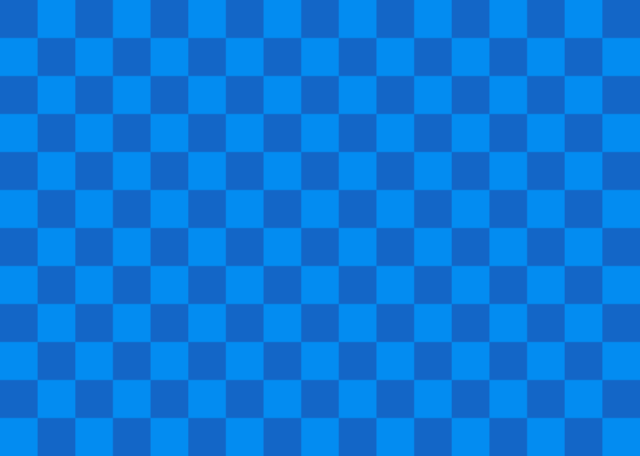
This pattern is drawn by a Shadertoy shader. Its source:

```glsl
const vec2 CELLS = vec2(17.0, 12.0);
const float SEAM_HALF_WIDTH = 0.02;
const vec3 DARK_BLUE = vec3(0.075, 0.400, 0.780);
const vec3 BRIGHT_BLUE = vec3(0.010, 0.550, 0.945);

// Square wave of period 2: +1 in even cells, -1 in odd cells, with ramped edges
vec2 softSquareWave(vec2 p, vec2 halfRamp) {
    vec2 edgeDistance = 0.5 - abs(mod(p + 0.5, 2.0) - 1.0);
    return clamp(edgeDistance / halfRamp, -1.0, 1.0);
}

// 1 on even cells, 0 on odd cells, halfway along the seams
float checker(vec2 p, vec2 halfRamp) {
    vec2 wave = softSquareWave(p, halfRamp);
    return 0.5 + 0.5 * wave.x * wave.y;
}

void mainImage(out vec4 fragColor, in vec2 fragCoord) {
    vec2 grid = fragCoord / iResolution.xy * CELLS;
    vec2 pixelSize = CELLS / iResolution.xy;

    // Ramp never narrower than one pixel
    vec2 halfRamp = max(vec2(SEAM_HALF_WIDTH), 0.5 * pixelSize);

    // Fade the ramp out at the canvas border, where no neighbour exists
    vec2 inner = clamp(grid, halfRamp, CELLS - halfRamp);

    vec3 color = mix(DARK_BLUE, BRIGHT_BLUE, checker(inner, halfRamp));
    fragColor = vec4(color, 1.0);
}
```
